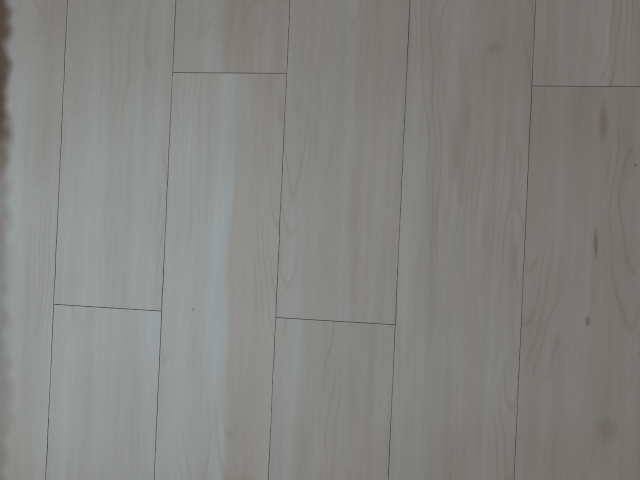
Write a Shadertoy shader that draws this texture.

```glsl
// Pale maple floor: six slightly slanted plank columns with staggered end joints.
// Stretched gradient noise gives the grain; each plank has its own tone and heartwood
// edge. Soft window light from the left, knots and an edge stain finish the surface.

#define DARK_WOOD vec3(.415, .390, .365)
#define PALE_WOOD vec3(.600, .620, .618)
#define SEAM_COLOR vec3(.23, .22, .22)
#define STAIN_COLOR vec3(.27, .23, .20)
#define FIRST_SEAM .1055     // first seam at the top edge
#define PLANK_WIDTH .1647    // width of the first full plank
#define WIDTH_GROWTH .00456  // planks widen to the right
#define SLANT .034           // sideways drift of seams over the height
#define SEAM_HALF .0005      // half width of a seam
#define GRAIN .15            // contrast of the grain

// Per column: joint height (2 = none), heartwood edge below and above, its strength
const vec4 COLUMNS[6] = vec4[6](
    vec4(2., .65, .5, .15), vec4(.359, 1., 1.2, .5), vec4(.848, .58, .42, .75),
    vec4(.331, .2, .58, .45), vec4(2., .4, .4, .15), vec4(.82, 1.2, .55, .4));

// Knots and mineral streaks: centre, radii
const vec4 KNOTS[8] = vec4[8](
    vec4(.722, .735, .018, .150), vec4(.943, .750, .008, .045),
    vec4(.931, .490, .004, .040), vec4(.950, .105, .020, .032),
    vec4(.918, .330, .004, .012), vec4(.302, .355, .002, .004),
    vec4(.993, .657, .003, .005), vec4(.770, .900, .015, .020));

float hash(vec2 p) {
    vec3 q = fract(p.xyx * vec3(.1031, .1030, .0973));
    q += dot(q, q.yzx + 33.33);
    return fract((q.x + q.y) * q.z);
}

vec2 gradient(vec2 cell) {
    float a = 6.2832 * hash(cell + 100.);
    return vec2(cos(a), sin(a));
}

// Gradient noise, about -0.7 to 0.7
float noise(vec2 p) {
    vec2 i = floor(p), f = p - i, w = f * f * f * (f * (f * 6. - 15.) + 10.);
    vec2 e = vec2(1, 0);
    return mix(mix(dot(gradient(i), f), dot(gradient(i + e), f - e), w.x),
               mix(dot(gradient(i + e.yx), f - e.yx), dot(gradient(i + 1.), f - 1.), w.x), w.y);
}

// Grain along y: broad bands, fine fibres and patches of thin growth lines
float woodGrain(vec2 p) {
    float bands = noise(p * vec2(24., 1.3)) + .5 * noise(p * vec2(50., 3.));
    float fibres = noise(p * vec2(95., 5.)) + .7 * noise(p * vec2(180., 16.));
    float growth = noise(p * vec2(12., 1.6)) + .10 * noise(p * vec2(28., 11.));
    float rings = pow(.5 + .5 * sin(growth * 48.), 8.);
    float patches = smoothstep(0., .3, noise(p * vec2(14., 3.5) + 40.));
    return bands * .8 + fibres * .4 - rings * patches * .8;
}

// Antialiased coverage of a thin line
float lineMask(float d, float halfWidth, float px) {
    return clamp(.5 + (halfWidth - abs(d)) / px, 0., 1.);
}

void mainImage(out vec4 fragColor, in vec2 fragCoord) {
    vec2 uv = fragCoord / iResolution.xy;
    float px = 1. / iResolution.x, aspect = iResolution.y / iResolution.x;

    // Column coordinate: invert the quadratic seam spacing
    float across = uv.x + SLANT * (1. - uv.y) - FIRST_SEAM;
    float k = (sqrt(PLANK_WIDTH * PLANK_WIDTH + 4. * WIDTH_GROWTH * across) - PLANK_WIDTH)
            / (2. * WIDTH_GROWTH);
    float column = floor(k), u = k - column;
    vec4 plank = COLUMNS[clamp(int(column) + 1, 0, 5)];

    // End joint, tilted more toward the bottom
    float joint = plank.x + .0265 * (.9 - plank.x) * (.5 - u);
    float upper = step(joint, uv.y);
    float tone = hash(vec2(column, upper) * 7. + 13.) - .5;

    // Grain, offset for each plank
    vec2 p = vec2(across, uv.y * aspect);
    vec2 q = p + vec2(column * 3.7, upper * 5.3 + column * 1.9) + 20.;
    float grain = woodGrain(q);

    // Heartwood: pale strip on one side of a wandering edge, tan on the other
    float edge = mix(plank.y, plank.z, upper) + .07 * noise(vec2(column + 5.5, p.y * 4. + 9.));
    float side = u - edge + .05 * noise(q * vec2(30., 7.));
    float boundary = smoothstep(-.02, .04, side);
    float heart = plank.w * boundary * (1. - .6 * smoothstep(.1, .6, side));
    float sap = plank.w * smoothstep(-.22, -.02, side) * (1. - boundary);

    // Window light and surface tone
    vec2 toLight = (uv - vec2(.12, .40)) * vec2(1.6, 1.4);
    float light = .16 + .77 * exp(-dot(toLight, toLight));
    float t = light + .08 * tone + GRAIN * grain + .12 * sap - .10 * heart;
    t += .06 * noise(uv * vec2(5., 4.)) + .05 * noise(q * vec2(15., 9.));
    t += .04 * noise(p * 160.);
    vec3 col = mix(DARK_WOOD, PALE_WOOD, t);
    col += (heart - sap - .5 * grain) * vec3(.009, -.001, -.007);

    // Knots and streaks with ragged outlines
    for (int i = 0; i < 8; i++) {
        vec2 d = (uv - KNOTS[i].xy) / KNOTS[i].zw;
        float r = length(d) + .8 * noise(q * vec2(60., 12.));
        float small = 1. - smoothstep(.003, .012, KNOTS[i].z);
        float depth = mix(.08, .20, small) * (1. - smoothstep(.2, 1.2, r));
        col *= 1. - depth * vec3(.7, 1., 1.15);
    }

    // Dark stain on the left edge, strongest near the top
    float reach = uv.x + .012 * noise(uv * vec2(30., 28.));
    float stain = (1. - smoothstep(.0, .024, reach)) * mix(.25, .85, smoothstep(.58, .78, uv.y));
    col = mix(col, STAIN_COLOR, stain);

    // Seams and end joints, uneven in strength and slightly wavering
    float seamId = round(k);
    float seamOffset = (k - seamId) * (PLANK_WIDTH + 2. * WIDTH_GROWTH * k);
    seamOffset += .0008 * noise(vec2(seamId * 5.7, uv.y * 22.));
    float wear = .72 + .4 * noise(vec2(seamId * 3.3, uv.y * 7.))
               + .35 * noise(vec2(seamId * 9.1, uv.y * 70.));
    float seam = lineMask(seamOffset, SEAM_HALF, px) * clamp(wear, .3, .95);
    seam = max(seam, .85 * lineMask((uv.y - joint) * aspect, SEAM_HALF, px));
    col = mix(col, SEAM_COLOR, seam);

    fragColor = vec4(clamp(col, 0., 1.), 1.);
}
```
